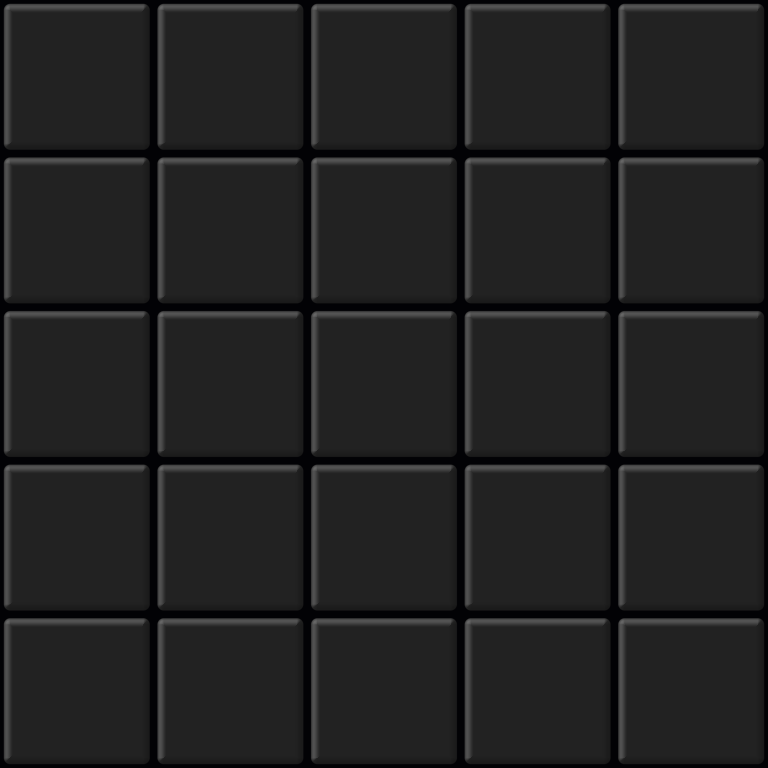
A WebGL 1 fragment shader for this pattern:

```glsl
precision highp float;
// A grid of dark, identical square tiles with rounded corners and black grout.
// Each tile is a rounded-box distance field; its depth and edge normal drive
// a soft bevel, lit from the upper left. Whole repeats make it tile.

#define REPEATS 5.0
#define HALF_SIZE 0.475
#define CORNER_RADIUS 0.042
#define BEVEL_WIDTH 0.062
#define BEVEL_PEAK 0.016
#define HIGHLIGHT 0.195
#define SHADOW 0.03
#define LIGHT_DIR vec2(-0.69, 0.724)
#define FACE_COLOR vec3(0.133)
#define GROUT_COLOR vec3(0.008, 0.007, 0.018)

uniform vec2 u_resolution;

// Signed distance to the rounded tile, negative inside.
float tileDistance(vec2 q) {
  return length(max(q, 0.0)) + min(max(q.x, q.y), 0.0) - CORNER_RADIUS;
}

// Outward normal of the nearest edge, turning smoothly around corners.
vec2 edgeNormal(vec2 p, vec2 q) {
  vec2 axis = q.x > q.y ? vec2(1.0, 0.0) : vec2(0.0, 1.0);
  vec2 n = min(q.x, q.y) > 0.0 ? normalize(q) : axis;
  return n * sign(p);
}

// Lit edges peak just inside the rim and fade into the face.
float highlightProfile(float depth) {
  float rise = mix(0.55, 1.0, smoothstep(0.0, BEVEL_PEAK, depth));
  return rise * (1.0 - smoothstep(BEVEL_PEAK, BEVEL_WIDTH, depth));
}

void main() {
  // Cell coordinates, centred on each tile.
  vec2 p = fract(gl_FragCoord.xy / u_resolution * REPEATS) - 0.5;
  float pixel = REPEATS / min(u_resolution.x, u_resolution.y);

  vec2 q = abs(p) - HALF_SIZE + CORNER_RADIUS;
  float dist = tileDistance(q);
  float depth = max(-dist, 0.0);

  // Directional bevel shading.
  float light = dot(edgeNormal(p, q), LIGHT_DIR) / 0.724;
  float lit = max(light, 0.0) * highlightProfile(depth) * HIGHLIGHT;
  float shade = max(-light, 0.0) * (1.0 - smoothstep(0.0, BEVEL_WIDTH, depth)) * SHADOW;
  vec3 tile = FACE_COLOR + lit - shade;

  // Antialiased tile edge over the grout.
  float coverage = 1.0 - smoothstep(-0.75 * pixel, 0.75 * pixel, dist);
  gl_FragColor = vec4(mix(GROUT_COLOR, tile, coverage), 1.0);
}
```
